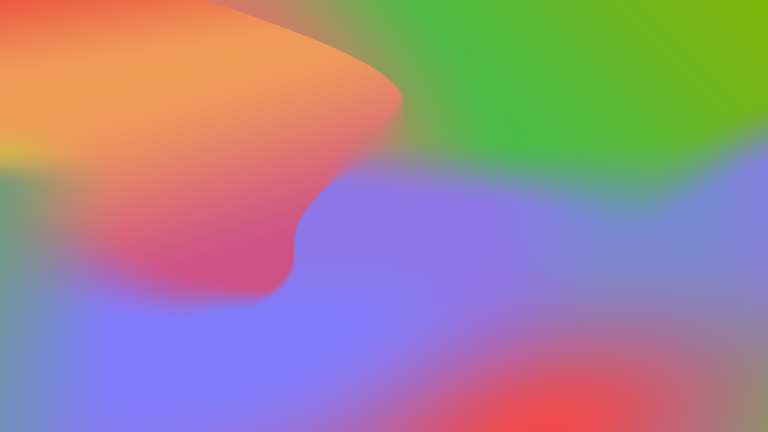
Reproduce this background procedurally as a WebGL 1 fragment shader.

```glsl
precision highp float;
// Soft mesh gradient: a warm curved lobe over flowing green, violet, blue and red fields.

uniform vec2 u_resolution;

const float ASPECT = 16.0 / 9.0;

const vec3 GREEN = vec3(0.29, 0.74, 0.29);
const vec3 LIME = vec3(0.49, 0.70, 0.04);
const vec3 CLAY = vec3(0.83, 0.48, 0.41);
const vec3 VIOLET = vec3(0.55, 0.46, 0.90);
const vec3 STEEL = vec3(0.46, 0.54, 0.83);
const vec3 BLUE = vec3(0.50, 0.49, 1.00);
const vec3 SAGE = vec3(0.43, 0.65, 0.45);
const vec3 RED = vec3(0.94, 0.29, 0.29);
const vec3 ORANGE = vec3(0.94, 0.61, 0.35);
const vec3 PINK = vec3(0.81, 0.32, 0.53);
const vec3 VERMILION = vec3(0.92, 0.33, 0.25);
const vec3 YELLOW = vec3(0.84, 0.70, 0.30);
const vec3 MIST_TOP = vec3(0.43, 0.61, 0.47);
const vec3 MIST_BOTTOM = vec3(0.44, 0.57, 0.72);

const vec2 SAGE_CENTER = vec2(1.83, 0.02);
const vec2 SAGE_RADIUS = vec2(0.22, 0.22);
const vec2 RED_CENTER = vec2(1.26, 0.0);
const vec2 RED_RADIUS = vec2(0.43, 0.24);
const float RED_LEAN = 0.6;
const vec2 YELLOW_CENTER = vec2(0.0, 0.64);
const vec2 YELLOW_RADIUS = vec2(0.13, 0.05);

// Smooth ramp from 0 at a to 1 at b; a may exceed b.
float ramp(float a, float b, float x) {
  float t = clamp((x - a) / (b - a), 0.0, 1.0);
  return t * t * (3.0 - 2.0 * t);
}

float glow(vec2 p, vec2 center, vec2 radius) {
  vec2 q = (p - center) / radius;
  return exp(-dot(q, q));
}

// Green upper field, fading to clay behind the lobe.
vec3 meadow(vec2 p) {
  float depth = 1.0 - p.y;
  float sun = 0.9 * (p.x - 1.1 + p.y - 0.75);
  vec3 color = mix(GREEN, LIME, ramp(-0.1, 0.9, sun));
  float start = 0.79 + 0.9 * depth - depth * depth;
  return mix(CLAY, color, ramp(-0.27, 0.22, p.x - start));
}

// Violet and blue lower field with its red glow.
vec3 dusk(vec2 p) {
  float steel = ramp(1.1, 1.45, p.x) * (1.0 - 0.5 * ramp(1.6, 1.8, p.x));
  vec3 color = mix(VIOLET, STEEL, steel);
  float blue = ramp(0.45, 0.22, p.y) * ramp(1.25, 0.75, p.x);
  color = mix(color, BLUE, blue * ramp(-0.15, 0.15, p.y));
  color = mix(color, SAGE, glow(p, SAGE_CENTER, SAGE_RADIUS));

  vec2 center = RED_CENTER + vec2(RED_LEAN * p.y, 0.0);
  vec2 radius = RED_RADIUS;
  radius.x -= 0.4 * min(p.y, 0.5) * ramp(0.1, -0.1, p.x - center.x);
  return mix(color, RED, glow(p, center, radius));
}

// Wavy horizon between the two fields.
float duskMask(vec2 p) {
  float horizon = 0.62 - 0.1 * (p.x - 0.93) + 0.17 * ramp(1.45, 1.85, p.x);
  float bend = (p.x - 1.45) / 0.15;
  float softness = 0.085 + 0.04 * exp(-bend * bend);
  return ramp(horizon + softness, horizon - softness, p.y);
}

// Warm lobe colours, from vermilion through orange to pink.
vec3 lobe(vec2 p) {
  float depth = 1.0 - p.y;
  vec3 color = mix(ORANGE, PINK, ramp(0.15, 0.65, depth + 0.3 * (p.x - 0.5)));
  color = mix(color, VERMILION, ramp(0.2, -0.05, depth + 0.15 * p.x));
  return mix(color, YELLOW, glow(p, YELLOW_CENTER, YELLOW_RADIUS));
}

// Lobe outline: crisp shoulder and waist, soft in between and below.
float lobeMask(vec2 p) {
  float depth = 1.0 - p.y;
  float edge = 0.475 + 0.465 * sin(1.5708 * min(depth / 0.25, 1.0));
  edge -= 0.26 * ramp(0.2, 0.56, depth);
  float tuck = max(depth - 0.6, 0.0);
  edge -= 8.0 * tuck * tuck;
  float fade = (depth - 0.33) / 0.06;
  float softness = 0.004 + 0.09 * exp(-fade * fade) + 0.2 * tuck;
  float side = ramp(edge + softness, edge - softness, p.x);

  float base = mix(0.6, 0.69, ramp(0.1, 0.45, p.x));
  float blur = mix(0.13, 0.025, ramp(0.1, 0.66, p.x));
  return side * ramp(base + blur, base - blur, depth);
}

void main() {
  vec2 p = gl_FragCoord.xy / u_resolution * vec2(ASPECT, 1.0);
  vec3 color = mix(meadow(p), dusk(p), duskMask(p));
  color = mix(color, lobe(p), lobeMask(p));

  // Cool mist along the left edge.
  vec3 mist = mix(MIST_BOTTOM, MIST_TOP, ramp(0.0, 0.6, p.y));
  float mistAmount = ramp(0.30, -0.05, p.x) * ramp(0.66, 0.56, p.y);
  color = mix(color, mist, mistAmount);
  gl_FragColor = vec4(color, 1.0);
}
```
